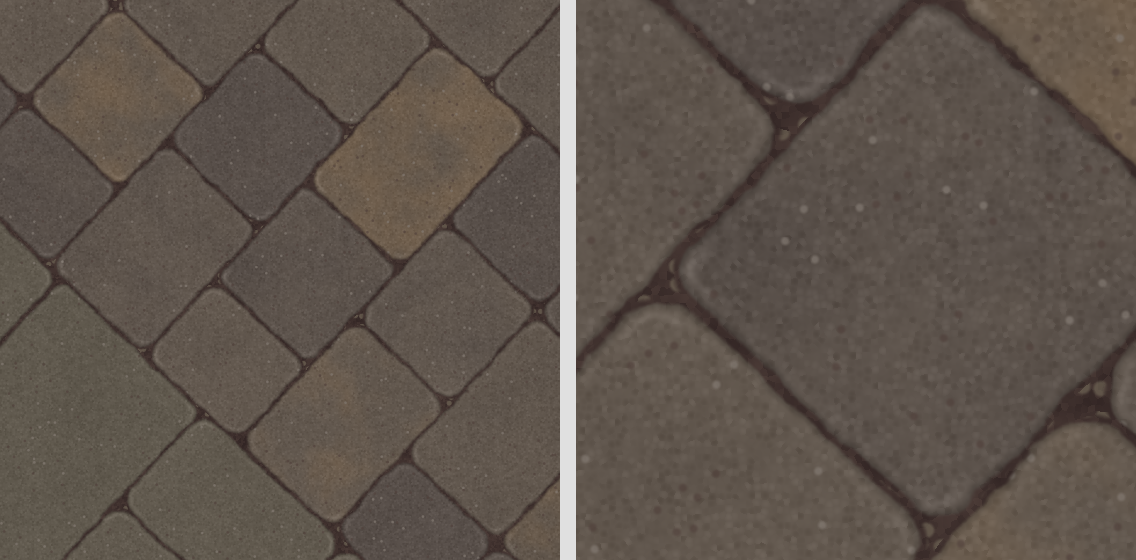
Left, the full canvas; right, a detail of the centre.
Reproduce this texture procedurally as a WebGL 1 fragment shader.

```glsl
precision highp float;
uniform vec2 u_resolution;

#define COURSE 0.3268
#define COURSE_START 0.2214
#define LEFT_EDGE -0.406
#define RIGHT_EDGE 0.684
#define RIGHT_START 1.0469
#define SLAB 0.492
#define SLAB_START 0.592
#define TILT 0.033
#define JOINT 0.0027
#define CORNER 0.031
#define GRAIN 0.075

const vec3 COOL = vec3(0.343, 0.308, 0.287);
const vec3 BROWN = vec3(0.382, 0.342, 0.305);
const vec3 RUST = vec3(0.436, 0.368, 0.298);
const vec3 OLIVE = vec3(0.374, 0.348, 0.303);
const vec3 DIRT_DARK = vec3(0.195, 0.145, 0.140);
const vec3 DIRT_LIGHT = vec3(0.310, 0.245, 0.225);
const vec3 PEBBLE = vec3(0.430, 0.390, 0.330);
const vec3 CHIP = vec3(0.520, 0.485, 0.455);

float hash(vec2 p) {
  return fract(sin(dot(p, vec2(12.99, 78.23))) * 4375.85);
}

// Layered sines in the range -1 to 1
float waves(vec2 p) {
  float sum = 0.0, amp = 0.5;
  for (int i = 0; i < 4; i++) {
    sum += amp * sin(p.x + 1.7 * sin(p.y)) * cos(p.y + 1.3 * sin(0.8 * p.x));
    p = mat2(1.5, 1.1, -1.1, 1.5) * p + 2.3;
    amp *= 0.58;
  }
  return sum;
}

// Cellular noise: distance to the nearest point, and that point's random value
vec2 cells(vec2 p) {
  vec2 base = floor(p), best = vec2(9.0, 0.0);
  for (int j = -1; j <= 1; j++) {
    for (int i = -1; i <= 1; i++) {
      vec2 c = base + vec2(float(i), float(j));
      vec2 spot = c + 0.15 + 0.7 * vec2(hash(c), hash(c + 37.0));
      float d = length(p - spot);
      if (d < best.x) best = vec2(d, hash(c + 71.0));
    }
  }
  return best;
}

// Stone around p (x along the course, y across): bounds in lo, hi; returns its id
vec2 findStone(vec2 p, out vec2 lo, out vec2 hi) {
  float row, col;
  if (p.x < LEFT_EDGE) {
    // Large slabs
    row = floor((p.y - SLAB_START) / SLAB);
    float split = row > 0.0 ? -0.72 : -1.22;
    col = p.x < split ? -2.0 : -1.0;
    lo = vec2(p.x < split ? split - 0.5 : split, SLAB_START + row * SLAB);
    hi = vec2(p.x < split ? split : LEFT_EDGE, lo.y + SLAB);
  } else if (p.x > RIGHT_EDGE) {
    // Shifted courses
    row = floor((p.y - RIGHT_START) / COURSE);
    col = 4.0;
    lo = vec2(RIGHT_EDGE, RIGHT_START + row * COURSE);
    hi = lo + vec2(0.5, COURSE);
  } else {
    // Mixed courses of three stones, mirrored about the third course
    row = floor((p.y - COURSE_START) / COURSE);
    float first = abs(row - 2.0) == 1.0 ? 0.026 : -0.142;
    float second = first + (row > 3.0 ? 0.491 : 0.335);
    col = step(first, p.x) + step(second, p.x);
    lo.x = col < 0.5 ? LEFT_EDGE : (col < 1.5 ? first : second);
    hi.x = col < 0.5 ? first : (col < 1.5 ? second : RIGHT_EDGE);
    lo.y = COURSE_START + row * COURSE;
    hi.y = lo.y + COURSE;
  }
  return vec2(col, row);
}

void main() {
  vec2 uv = gl_FragCoord.xy / u_resolution;
  float aa = 1.0 / min(u_resolution.x, u_resolution.y);

  // Diagonal axes with a slight tilt and uneven edges
  vec2 p = vec2(uv.x + uv.y - 1.0, uv.x - uv.y + 1.0);
  p += TILT * vec2(-p.y, p.x);
  vec2 wobble = vec2(waves(uv * 34.0), waves(uv.yx * 37.0 + 5.0));
  p += 0.005 * wobble;

  // Rounded outline of the stone, chipped so that the joint varies in width
  vec2 lo, hi;
  vec2 id = findStone(p, lo, hi);
  float rnd = hash(id + 13.0);
  float radius = CORNER * mix(0.7, 1.1, rnd);
  vec2 q = (abs(p - 0.5 * (lo + hi)) - 0.5 * (hi - lo)) * 0.7071 + JOINT + radius;
  float dist = length(max(q, 0.0)) + min(max(q.x, q.y), 0.0) - radius;
  dist += 0.0022 * waves(uv * 58.0 + 8.0) + 0.001 * waves(uv * 150.0);
  float corner = smoothstep(-0.02, 0.015, min(q.x, q.y));

  // Stone tint with blotchy staining
  float tone = fract(0.65 * id.x + 0.2 * id.y + 0.26);
  if (id.x > 3.0) tone = 0.55;
  float blotch = waves(uv * 17.0 + rnd * 9.0);
  vec3 stone = mix(COOL, BROWN, smoothstep(0.05, 0.75, tone + 0.15 * blotch));
  stone = mix(stone, RUST, smoothstep(0.80, 1.05, tone + 0.14 * blotch));
  if (id.x < 0.0) stone = mix(OLIVE, BROWN, 0.25 * rnd);
  stone *= 1.0 + 0.03 * blotch + 0.03 * (rnd - 0.5);

  // Grain, mottling, pits and pale chips
  vec2 fine = cells(uv * 230.0);
  vec2 coarse = cells(uv * 95.0 + 3.0);
  stone += GRAIN * (fine.y - 0.5) * smoothstep(0.9, 0.0, fine.x);
  stone += 0.016 * waves(uv * 120.0 + 4.0);
  float fleck = smoothstep(0.34, 0.10, coarse.x);
  stone = mix(stone, DIRT_LIGHT, 0.6 * fleck * step(coarse.y, 0.05));
  stone = mix(stone, CHIP, 0.65 * fleck * step(0.965, coarse.y));

  // Patchy worn rim, brightest at the corners, then a soft shade
  float rim = exp(-pow((dist + 0.0075) / 0.003, 2.0));
  stone += 0.07 * rim * (0.2 + 0.8 * corner) * (0.7 + 0.6 * wobble.x);
  stone *= 1.0 - 0.15 * smoothstep(-0.005, 0.0, dist);

  // Dirt and pebbles in the joints, darkest in patches
  float soil = 0.45 + 0.35 * waves(uv * 47.0 + 1.0) + 0.5 * (fine.y - 0.5);
  vec3 dirt = mix(DIRT_DARK, DIRT_LIGHT, clamp(soil, 0.0, 1.0));
  float pebble = smoothstep(0.55, 0.30, coarse.x) * step(0.75, coarse.y);
  dirt = mix(dirt, PEBBLE, 0.7 * pebble * smoothstep(0.002, 0.006, dist));

  float soft = 0.0009 + aa;
  vec3 color = mix(stone, dirt, smoothstep(-soft, soft, dist));
  gl_FragColor = vec4(color, 1.0);
}
```
